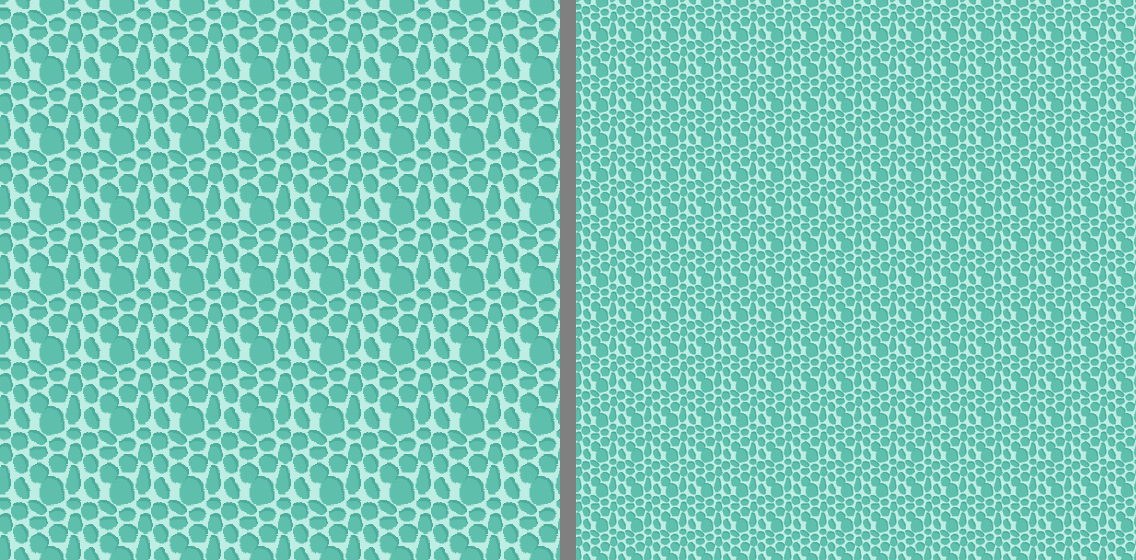
Left: one tile. Right: repeated 2 by 2.
Give the GLSL for this pattern, as a Shadertoy shader.

```glsl
// Pixelated teal pebbles in pale mortar, one cluster of twelve repeated 8 by 8.

const int STONES = 12;

// Stone centres, in cells of a 64 by 64 tile
const vec2 centre[STONES] = vec2[STONES](
    vec2(47.6, 63.6), vec2(2.7, 9.8), vec2(21.3, 1.8), vec2(35.8, 15.1),
    vec2(19.1, 24.0), vec2(53.3, 24.2), vec2(4.9, 33.8), vec2(52.7, 41.6),
    vec2(35.3, 34.0), vec2(34.2, 48.4), vec2(18.0, 44.7), vec2(3.6, 51.6));

// Half width and half height
const vec2 halfSize[STONES] = vec2[STONES](
    vec2(11.3, 13.3), vec2(6.3, 13.5), vec2(6.2, 10.2), vec2(8.6, 9.1),
    vec2(6.5, 8.9), vec2(8.5, 8.7), vec2(6.6, 9.3), vec2(7.8, 6.3),
    vec2(8.3, 6.2), vec2(9.4, 5.2), vec2(7.8, 8.0), vec2(6.5, 5.7));

// Tilt in radians, taper towards the top, sideways bend in cells
const vec3 form[STONES] = vec3[STONES](
    vec3(0.0, 0.2, 0.0), vec3(-0.08, 0.25, -0.8), vec3(0.38, 0.0, 1.6),
    vec3(-0.2, -0.08, 0.0), vec3(0.2, 0.0, 0.0), vec3(0.0, -0.05, 0.0),
    vec3(-0.05, 0.18, 0.0), vec3(0.2, 0.0, 0.0), vec3(0.08, -0.15, 0.0),
    vec3(-0.6, 0.0, 0.0), vec3(0.1, 0.0, 0.0), vec3(0.0, 0.0, 0.0));

float hash(vec2 p) {
    return fract(sin(dot(p, vec2(127.1, 311.7))) * 43758.5453);
}

// Approximate signed distance to stone i, in cells
float stone(vec2 d, int i) {
    float c = cos(form[i].x), s = sin(form[i].x);
    vec2 q = vec2(c * d.x + s * d.y, c * d.y - s * d.x) / halfSize[i];
    q.x += form[i].z / halfSize[i].x * (1.0 - q.y * q.y);
    q.x /= max(1.0 - form[i].y * q.y, 0.3);
    float radius = pow(dot(pow(abs(q), vec2(2.3)), vec2(1.0)), 1.0 / 2.3);
    float facets = 0.035 * cos(5.0 * atan(q.y, q.x + 1e-4) + 6.28 * hash(vec2(i, 3)));
    return (radius - 1.0 + facets * min(radius, 1.0)) * min(halfSize[i].x, halfSize[i].y);
}

vec3 pebbles(vec2 uv) {
    // Snap to the cell grid; the wrapped cell keeps every tile alike
    vec2 cell = mod(floor(uv * 512.0), 64.0);
    float rough = 0.5 * (hash(cell) - 0.5);
    vec3 colour = vec3(0.74, 0.93, 0.89);
    for (int i = 0; i < STONES; i++) {
        vec2 d = mod(cell + 0.5 - centre[i] + 32.0, 64.0) - 32.0;
        if (stone(d, i) + rough < 0.0) {
            // Lit face, shifted down and left to leave a dark upper rim
            float angle = 0.5 + 0.9 * hash(vec2(i, 7));
            vec2 shift = 2.9 * vec2(cos(angle), sin(angle));
            bool lit = stone(d + shift, i) + 0.5 * rough < 0.0;
            colour = lit ? vec3(0.37, 0.75, 0.68) : vec3(0.30, 0.68, 0.61);
        }
    }
    return colour;
}

void mainImage(out vec4 fragColor, in vec2 fragCoord) {
    // Four samples per pixel smooth the cell edges
    vec3 sum = vec3(0.0);
    for (int k = 0; k < 4; k++) {
        vec2 jitter = vec2(k % 2, k / 2) * 0.5 - 0.25;
        sum += pebbles((fragCoord + jitter) / iResolution.xy);
    }
    fragColor = vec4(sum / 4.0, 1.0);
}
```
